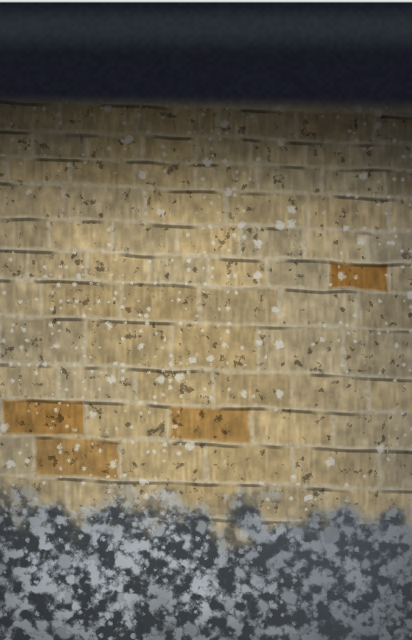
Write a Shadertoy shader that draws this texture.

```glsl
// A weathered sandstone wall under a dark eave, with pale lichen crusting its foot.
// Tilted courses of brick are cut by distance to the nearest joint, grained with
// value noise, dotted with jittered lichen cells, then shaded by eave and falloff.

#define TILT 0.036
#define JOINT_WIDTH 0.0045
#define EAVE_Y 0.155
#define FOOT_Y 0.785
#define STONE vec3(0.65, 0.57, 0.41)
#define OCHRE vec3(0.57, 0.40, 0.17)
#define MORTAR vec3(0.71, 0.67, 0.57)
#define LICHEN vec3(0.68, 0.71, 0.74)
#define GRIME vec3(0.21, 0.23, 0.25)
#define GRAIN 0.34

// Each course: top edge, brick length, shift of its joints (canvas heights)
const vec3 COURSES[13] = vec3[13](
    vec3(.156, .124, .091), vec3(.202, .085, .052), vec3(.243, .098, .013),
    vec3(.285, .128, .098), vec3(.339, .100, .076), vec3(.388, .094, .043),
    vec3(.434, .124, .065), vec3(.492, .135, .133), vec3(.566, .121, .092),
    vec3(.622, .130, .133), vec3(.680, .135, .053), vec3(.742, .135, .105),
    vec3(.796, .150, .020));

// Iron-rich bricks: column, course, strength
const vec3 RUSTY[4] = vec3[4](
    vec3(5, 5, 1.0), vec3(-1, 9, .75), vec3(1, 9, .6), vec3(0, 10, .5));

float hash(vec2 p) {
    vec3 q = fract(vec3(p.xyx) * 0.1031);
    q += dot(q, q.yzx + 33.33);
    return fract((q.x + q.y) * q.z);
}

float noise(vec2 p) {
    vec2 i = floor(p), f = fract(p);
    f = f * f * (3.0 - 2.0 * f);
    return mix(mix(hash(i), hash(i + vec2(1, 0)), f.x),
               mix(hash(i + vec2(0, 1)), hash(i + vec2(1, 1)), f.x), f.y);
}

float fbm(vec2 p) {
    float sum = 0.0, amp = 0.53;
    for (int i = 0; i < 4; i++) {
        sum += amp * noise(p);
        p = mat2(1.6, 1.2, -1.2, 1.6) * p + 7.3;
        amp *= 0.5;
    }
    return sum;
}

// Ragged round spots, at most one in each cell
float spots(vec2 p, float scale, float density, float aa) {
    vec2 q = p * scale, cell = floor(q);
    vec2 centre = 0.3 + 0.4 * vec2(hash(cell + 11.0), hash(cell + 47.0));
    float radius = mix(0.08, 0.27, hash(cell + 83.0));
    float d = length(fract(q) - centre) + 0.18 * (noise(q * 7.0) - 0.5);
    float soft = 0.04 + aa * scale;
    return step(hash(cell), density) * (1.0 - smoothstep(radius - soft, radius + soft, d));
}

// Brick and mortar colour before lighting
vec3 masonry(vec2 p, float aa) {
    float y = p.y - TILT * p.x + 0.005 * (noise(p * 22.0) - 0.5);
    int row = 0;
    for (int i = 1; i < 13; i++) if (y >= COURSES[i].x) row = i;
    vec3 course = COURSES[row];
    float bottom = row < 12 ? COURSES[row + 1].x : 1.2;
    float along = (p.x + 0.004 * (noise(p * 35.0 + 5.0) - 0.5) - course.z) / course.y;
    vec2 id = vec2(floor(along), float(row));
    float side = min(fract(along), 1.0 - fract(along)) * course.y;
    float edge = min(side, min(y - course.x, bottom - y));

    float tone = hash(id + 20.0);
    vec3 col = mix(STONE * 0.91, STONE * 1.07, tone);
    col = mix(col, vec3(0.59, 0.55, 0.45), 0.6 * hash(id + 61.0));
    for (int i = 0; i < 4; i++)
        if (distance(id, RUSTY[i].xy) < 0.5) col = mix(col, OCHRE, RUSTY[i].z);

    // Stains, tooling strokes and pits
    col *= 1.0 + GRAIN * (fbm(p * 65.0) - 0.5);
    col *= 1.0 + 0.5 * GRAIN * (noise(p * vec2(230.0, 55.0)) - 0.5);
    col *= 1.0 - 0.35 * smoothstep(0.65, 0.8, fbm(p * 95.0 + 31.0));

    // Pale joint with a broken shadow beneath the course above
    float width = JOINT_WIDTH * mix(0.5, 1.2, noise(p * 60.0 + 9.0));
    float joint = 1.0 - smoothstep(width - 0.002 - aa, width + 0.001 + aa, edge);
    col = mix(col, MORTAR * (0.9 + 0.2 * noise(p * 180.0)), 0.65 * joint);
    float crack = 1.0 - smoothstep(0.001, 0.0025 + aa, abs(y - course.x - 0.004));
    return col * (1.0 - 0.38 * crack * smoothstep(0.4, 0.7, noise(p * 28.0 + 3.0)));
}

void mainImage(out vec4 fragColor, in vec2 fragCoord) {
    float aa = 1.0 / iResolution.y;
    vec2 p = fragCoord / iResolution.xy;
    p = vec2(p.x * 330.0 / 512.0, 1.0 - p.y);
    vec3 col = masonry(p, aa);

    // Lichen dots on the bricks, thicker where the noise gathers
    float cluster = smoothstep(0.35, 0.65, noise(p * 9.0 + 2.0));
    float dots = max(spots(p, 38.0, 0.13, aa), spots(p + 3.7, 80.0, 0.22 * cluster, aa));
    col = mix(col, vec3(0.78, 0.77, 0.73), 0.75 * dots);

    // Crusted foot of the wall
    float foot = smoothstep(-0.035, 0.035,
        p.y - FOOT_Y - 0.045 * p.x + 0.13 * (fbm(p * 26.0) - 0.5));
    float crust = smoothstep(0.38, 0.69, fbm(p * 75.0 + 13.0));
    crust = max(crust, 0.8 * spots(p + 1.3, 19.0, 0.4, aa));
    crust = max(crust, 0.9 * spots(p, 60.0, 0.45, aa));
    vec3 footCol = mix(GRIME, LICHEN, crust * (0.55 + 0.45 * noise(p * 16.0)));
    footCol = mix(footCol, vec3(0.38, 0.42, 0.47), 0.35 * smoothstep(0.3, 0.6, p.x));
    col = mix(col, footCol, 0.94 * foot);

    // Shade from the eave and falloff toward the sides
    float light = mix(0.34, 1.08, smoothstep(0.14, 0.41, p.y));
    float aside = (p.x - 0.27) / 0.4;
    light *= 1.0 - 0.26 * aside * aside;
    light *= 1.0 - 0.14 * smoothstep(0.82, 1.0, p.y);
    col *= light;
    float grey = dot(col, vec3(0.33));
    col = mix(col, grey * vec3(0.96, 1.0, 1.05), 0.28 * aside * aside);

    // Dark eave with a faint cool sheen, and the bright strip above it
    float sheen = smoothstep(0.0, 0.035, p.y) * (1.0 - smoothstep(0.045, 0.09, p.y));
    vec3 eave = mix(vec3(0.095, 0.10, 0.135), vec3(0.16, 0.18, 0.20), sheen);
    eave += 0.02 * (noise(p * 160.0) - 0.5);
    col = mix(eave, col, smoothstep(-0.012, 0.012, p.y - EAVE_Y - 0.012 * p.x));
    col = mix(vec3(0.88, 0.91, 0.89), col, smoothstep(0.003 - aa, 0.004 + aa, p.y));
    fragColor = vec4(clamp(col, 0.0, 1.0), 1.0);
}
```
